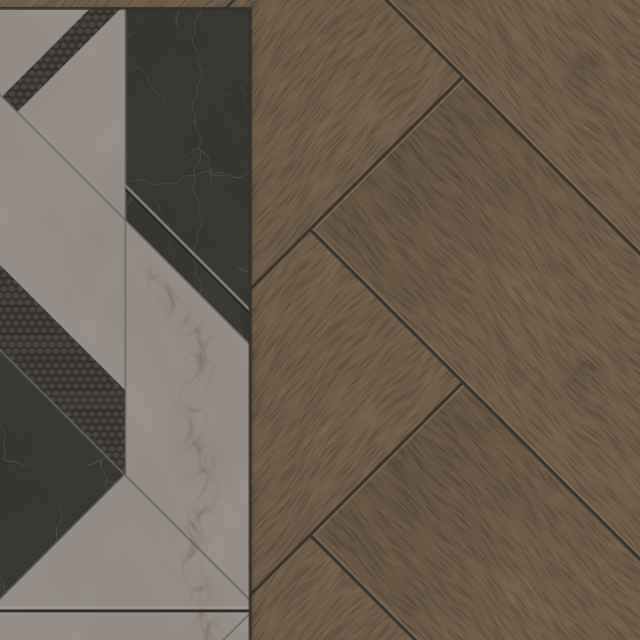
This texture is drawn by a three.js fragment shader. Its source:

```glsl
// Herringbone oak planks beside an inlaid border of pale and dark marble
varying vec2 vUv;

const float PERIOD = 0.4775; // plank width measured along the diagonals

float side(float d) { return smoothstep(-0.0015, 0.0015, d); }

float stroke(float d, float width) {
  return 1.0 - smoothstep(width - 0.0012, width + 0.0012, abs(d));
}

vec2 hash2(vec2 p) {
  return fract(sin(vec2(dot(p, vec2(127.1, 311.7)), dot(p, vec2(269.5, 183.3)))) * 4375.85);
}

// Cellular noise: distances to the nearest and second nearest feature
vec2 cellular(vec2 p) {
  vec2 nearest = vec2(8.0);
  for (int j = -1; j <= 1; j++) {
    for (int i = -1; i <= 1; i++) {
      vec2 o = vec2(float(i), float(j));
      float d = length(o + hash2(floor(p) + o) - fract(p));
      nearest.y = min(nearest.y, max(nearest.x, d));
      nearest.x = min(nearest.x, d);
    }
  }
  return nearest;
}

float clouds(vec2 p) {
  return sin(p.x * 13.0 + 2.0 * sin(p.y * 9.0)) * 0.5
       + sin(p.y * 21.0 + 3.0 * sin(p.x * 17.0)) * 0.3
       + sin((p.x + p.y) * 43.0 + 2.0 * sin(p.x * 37.0)) * 0.2;
}

// Grain runs along g.x
vec3 oak(vec2 g, float tone) {
  g.y += 0.06 * g.x + 0.008 * sin(g.x * 11.0 + g.y * 7.0) + 0.003 * sin(g.x * 31.0 + g.y * 40.0);
  float broad = cellular(g * vec2(5.0, 38.0)).x;
  float streak = 1.0 - smoothstep(0.05, 0.5, cellular(g * vec2(10.0, 105.0) + 7.0).x);
  float pores = cellular(g * vec2(24.0, 240.0) + 3.0).x;
  vec3 col = mix(vec3(0.38, 0.32, 0.25), vec3(0.445, 0.375, 0.30), tone);
  return col * (1.0 + 0.07 * (broad - 0.45) - 0.12 * streak + 0.13 * (pores - 0.4)
    + 0.025 * clouds(g * vec2(0.6, 2.0)));
}

vec3 herringbone(float s, float d) {
  float a = (s - 1.126) / PERIOD, b = (d + 0.157) / PERIOD;
  float falling = side(a + floor(b));
  vec2 fallPlank = vec2(b + floor(a), fract(a)) * PERIOD;
  vec2 risePlank = vec2(a + floor(b), fract(b)) * PERIOD;
  vec3 fallCol = oak(fallPlank, 0.2 + 0.7 * smoothstep(0.0, 0.5, fallPlank.x));
  vec3 riseCol = oak(risePlank + 5.0, 0.85 + 0.15 * clouds(risePlank));

  // Small knot in each falling plank
  vec2 knot = fallPlank - vec2(0.65, 0.20);
  float rough = cellular(knot * vec2(35.0, 80.0)).x;
  fallCol *= 1.0 - 0.2 * exp(-dot(knot, knot) * 900.0) * (1.0 - rough);
  vec3 col = mix(riseCol, fallCol, falling);

  // Joints stop where they meet the neighbouring plank
  float ka = floor(a + 0.5), kb = floor(b + 0.5);
  float da = (a - ka) * PERIOD, db = (b - kb) * PERIOD;
  float hasA = side(b + ka), hasB = side(1.0 - kb - a);
  float shine = max(stroke(da - 0.006, 0.0016) * hasA, stroke(db - 0.006, 0.0016) * hasB);
  float gap = max(stroke(da, 0.0035) * hasA, stroke(db, 0.0035) * hasB);
  col = mix(col, vec3(0.52, 0.47, 0.41), shine * falling * 0.65);
  return mix(col, vec3(0.20, 0.19, 0.17), gap * 0.9);
}

vec3 paleMarble(vec2 p) {
  vec3 col = vec3(0.58, 0.55, 0.53) + 0.012 * clouds(p * 1.4);
  float drift = p.x - 0.31 + 0.5 * max(p.y - 0.45, 0.0)
    - 0.011 * sin(p.y * 28.0 + 1.0) - 0.005 * sin(p.y * 95.0);
  vec2 c = cellular(p * vec2(38.0, 22.0) + 0.3 * sin(p.yx * 70.0));
  float vein = exp(-abs(drift) * 75.0) * (1.0 - smoothstep(0.0, 0.35, c.y - c.x));
  vein += 0.5 * exp(-abs(drift) * 250.0) * (0.6 + 0.4 * sin(p.y * 47.0));
  return mix(col, vec3(0.46, 0.40, 0.33), 0.45 * vein * step(0.195, p.x) * smoothstep(0.6, 0.55, p.y));
}

vec3 darkMarble(vec2 p) {
  vec3 col = vec3(0.215, 0.215, 0.20) + 0.01 * clouds(p * 2.0);
  vec2 w = p + 0.006 * sin(p.yx * 55.0) + 0.002 * sin(p.yx * 190.0);
  vec2 c = cellular(w * vec2(10.0, 8.0) + 2.0);
  float vein = (1.0 - smoothstep(0.0, 0.025, c.y - c.x)) * smoothstep(-0.3, 0.7, clouds(p * 3.0));
  vein += stroke(w.x - 0.308, 0.0006) + stroke(w.y - 0.712 - 0.1 * (w.x - 0.2), 0.0006);
  return mix(col, vec3(0.42, 0.41, 0.38), 0.42 * min(vein, 1.0));
}

vec3 mesh(vec2 p) {
  vec2 h = p * vec2(80.0, 92.0);
  h.x += 0.5 * mod(floor(h.y), 2.0);
  float rim = smoothstep(0.28, 0.5, length(fract(h) - 0.5));
  return mix(vec3(0.29, 0.265, 0.25), vec3(0.20, 0.19, 0.18), rim);
}

vec3 inlay(vec2 p, float s, float d) {
  float left = 1.0 - side(p.x - 0.196), right = 1.0 - left;
  float upper = side(s - 0.852), row = side(p.y - 0.046);
  float band = left * side(0.586 - s) * side(s - 0.453);
  float ribbon = left * upper * side(d + 0.846) * side(-0.798 - d);
  float dark = max(right * upper, left * side(0.453 - s) * side(-0.064 - d) * row);
  vec3 col = mix(paleMarble(p), darkMarble(p), dark);
  col = mix(col, mesh(p), max(band, ribbon));

  // Thin seams between the pieces
  float seam = max(stroke(s - 0.852, 0.002), stroke(p.x - 0.196, 0.0015) * side(p.y - 0.258));
  seam = max(seam, stroke(s - 0.453, 0.0025) * row);
  seam = max(seam, left * row * stroke(d + 0.064, 0.002));
  seam = max(seam, stroke(d - 0.349, 0.002) * (1.0 - row));
  col = mix(col, vec3(0.40, 0.38, 0.36), seam * 0.75);
  col = mix(col, vec3(0.13, 0.13, 0.12), right * stroke(s - 0.900, 0.002) * 0.8);
  col = mix(col, vec3(0.49, 0.47, 0.45), right * stroke(s - 0.906, 0.003));
  col = mix(col, vec3(0.65, 0.63, 0.60), stroke(p.y - 0.051, 0.0015) * 0.7);
  return mix(col, vec3(0.18, 0.18, 0.16), stroke(p.y - 0.0455, 0.0022));
}

void main() {
  vec2 p = vUv;
  float s = p.x + p.y, d = p.x - p.y;
  float inside = side(0.391 - p.x) * side(0.987 - p.y);
  vec3 col = mix(herringbone(s, d), inlay(p, s, d), inside);

  // Border grout and its soft shadow
  float grout = max(stroke(p.x - 0.391, 0.0025) * side(0.989 - p.y),
                    stroke(p.y - 0.987, 0.0022) * side(0.393 - p.x));
  col *= 1.0 - 0.15 * exp(-abs(p.x - 0.393) * 180.0) * (1.0 - inside);
  gl_FragColor = vec4(mix(col, vec3(0.20, 0.19, 0.17), grout * 0.9), 1.0);
}
```
